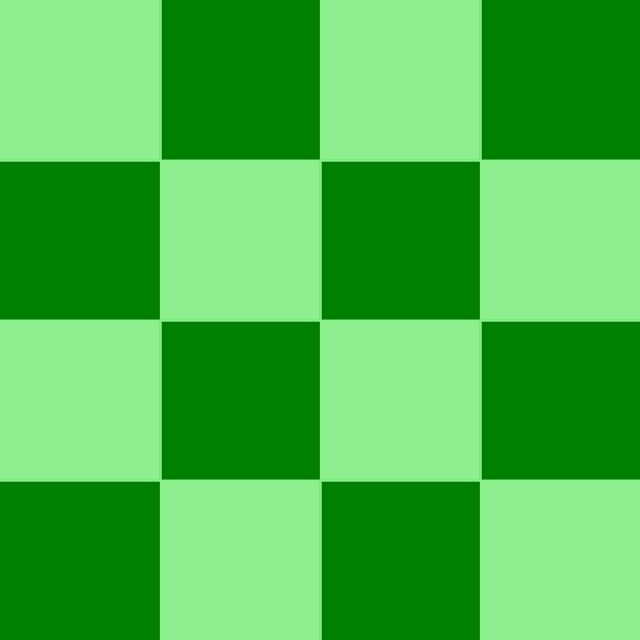
Give the GLSL for this pattern, as a three.js fragment shader.

```glsl
// Two-tone green checkerboard of four by four squares, light at the top left.
// A signed square wave per axis gives the checks; thin light lines trim the
// left and top of the inner dark squares, and a faint rim tints every edge.
varying vec2 vUv;

const float CELLS = 4.0;                        // squares across and down
const vec3 LIGHT_GREEN = vec3(0.562, 0.932, 0.562);
const vec3 DARK_GREEN = vec3(0.0, 0.502, 0.0);
const vec3 LIGHT_RIM = vec3(0.54, 0.95, 0.54);
const vec3 DARK_RIM = vec3(0.02, 0.48, 0.03);

// Lengths below are in fractions of one square.
const vec2 LINE_CENTER = vec2(0.0052, 0.0040);  // shift right and down
const vec2 LINE_HALF_WIDTH = vec2(0.0052, 0.0064);
const float RIM_WIDTH = 0.03;
const float SOFTNESS = 0.004;                   // half width of a smooth edge

// Signed wave that flips between -1 and 1 at each inner grid line.
vec2 squareWave(vec2 offset, vec2 gridLine) {
  vec2 direction = 1.0 - 2.0 * mod(gridLine, 2.0);
  return direction * clamp(offset / SOFTNESS, -1.0, 1.0);
}

// Coverage of the thin lines, one axis per component.
vec2 lineCoverage(vec2 offset) {
  vec2 outside = abs(offset - LINE_CENTER) - LINE_HALF_WIDTH;
  return 1.0 - smoothstep(-SOFTNESS, SOFTNESS, outside);
}

void main() {
  // Grid coordinates counted from the top left corner.
  vec2 grid = vec2(vUv.x, 1.0 - vUv.y) * CELLS;

  // Nearest inner line, so the canvas border stays plain.
  vec2 gridLine = clamp(floor(grid + 0.5), 1.0, CELLS - 1.0);
  vec2 offset = grid - gridLine;

  // Checks, cut back by the light lines.
  vec2 wave = squareWave(offset, gridLine);
  vec2 lines = lineCoverage(offset);
  float trim = max(lines.x, lines.y);
  float dark = (0.5 - 0.5 * wave.x * wave.y) * (1.0 - trim);

  // Faint tint close to the edges of the squares.
  vec2 edge = abs(offset - LINE_CENTER);
  float rim = 1.0 - smoothstep(0.5 * RIM_WIDTH, RIM_WIDTH, min(edge.x, edge.y));
  vec3 lightColor = mix(LIGHT_GREEN, LIGHT_RIM, rim);
  vec3 darkColor = mix(DARK_GREEN, DARK_RIM, rim);

  gl_FragColor = vec4(mix(lightColor, darkColor, dark), 1.0);
}
```
